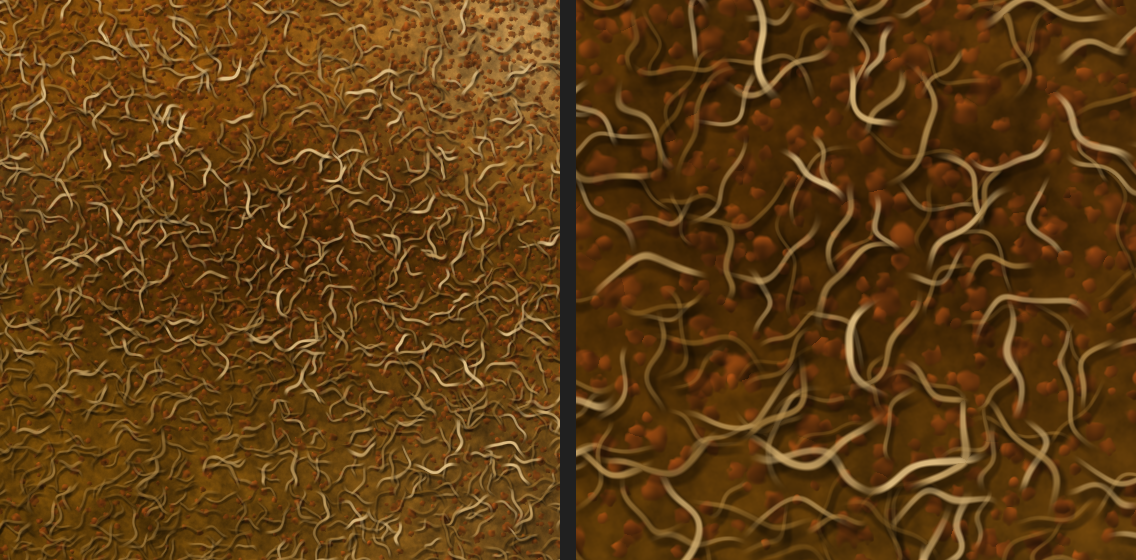
Left, the full canvas; right, a detail of the centre.
This texture is drawn by a Shadertoy shader. Its source:

```glsl
// Mossy amber ground strewn with pale curled fibres and rusty granules.

const vec3 OLIVE = vec3(0.37, 0.235, 0.03);
const vec3 AMBER = vec3(0.48, 0.28, 0.04);
const vec3 PEAT = vec3(0.24, 0.13, 0.01);
const vec3 SAND = vec3(0.66, 0.50, 0.27);
const vec3 CLAY = vec3(0.45, 0.31, 0.12);
const vec3 RUST = vec3(0.50, 0.23, 0.06);
const vec3 STRAW = vec3(0.66, 0.46, 0.15);
const vec3 CREAM = vec3(0.90, 0.78, 0.56);

vec2 hash2(vec2 p) {
    return fract(sin(vec2(dot(p, vec2(127.1, 311.7)), dot(p, vec2(269.5, 183.3)))) * 43758.5453);
}

float noise(vec2 p) {
    vec2 i = floor(p), f = fract(p);
    f = f * f * (3.0 - 2.0 * f);
    float low = mix(hash2(i).x, hash2(i + vec2(1, 0)).x, f.x);
    float high = mix(hash2(i + vec2(0, 1)).x, hash2(i + vec2(1, 1)).x, f.x);
    return mix(low, high, f.y);
}

float fbm(vec2 p) {
    float sum = 0.0, amp = 0.5;
    for (int i = 0; i < 4; i++) {
        sum += amp * noise(p);
        p = mat2(1.6, 1.2, -1.2, 1.6) * p + 7.3;
        amp *= 0.55;
    }
    return sum;
}

// Soft elliptical region: 1 at the centre, fading outwards
float region(vec2 p, vec2 centre, vec2 size) {
    vec2 d = (p - centre) / size;
    return exp(-dot(d, d));
}

float sandArea(vec2 p) { return region(p, vec2(1.0, 0.97), vec2(0.33, 0.25)); }
float mossArea(vec2 p) { return region(p, vec2(0.05, 0.08), vec2(0.55, 0.33)); }

vec3 ground(vec2 p) {
    vec2 warped = p + 0.08 * (fbm(p * 6.0) - 0.5);
    vec3 col = mix(OLIVE, AMBER, smoothstep(0.5, 0.9, p.y));
    col = mix(col, CLAY, 0.8 * region(warped, vec2(1.0, 0.05), vec2(0.4, 0.35)));
    col = mix(col, CLAY * 0.85, 0.7 * region(warped, vec2(0.0, 0.64), vec2(0.14, 0.12)));
    col = mix(col, PEAT, 0.85 * region(warped, vec2(0.52, 0.55), vec2(0.45, 0.21)));
    col = mix(col, SAND, sandArea(warped));
    float grain = fbm(p * 75.0), patches = fbm(p * 14.0 + 31.0);
    return col * (0.45 + 0.65 * grain + 0.5 * patches);
}

// Coverage of one bent, wavy, tapered strand
float strand(vec2 p, float angle, float halfLen, float bend, float width, float soft) {
    float c = cos(angle), s = sin(angle);
    vec2 q = vec2(c * p.x + s * p.y, c * p.y - s * p.x);
    float t = q.x / halfLen, wave = t * 4.5 + bend * 23.0;
    float curve = halfLen * (bend * (t * t - 0.4) + 0.1 * sin(wave));
    float slope = 2.0 * bend * t + 0.45 * cos(wave);
    float d = abs(q.y - curve) / sqrt(1.0 + slope * slope);
    float taper = 1.0 - smoothstep(0.55, 1.0, abs(t));
    return taper * (1.0 - smoothstep(width * 0.35, width + soft, d));
}

// x: fibre light, y: paleness, z: cast shadow
vec3 fibreLayer(vec2 p, float cell, float width, float seed, float soft) {
    vec3 result = vec3(0.0);
    vec2 home = floor(p / cell);
    for (int y = -1; y <= 1; y++)
    for (int x = -1; x <= 1; x++) {
        vec2 id = home + vec2(x, y);
        vec2 place = hash2(id + seed), shape = hash2(id + seed + 41.7), look = hash2(id + seed + 83.1);
        vec2 centre = (id + place) * cell;
        float moss = mossArea(centre);
        if (look.x > 0.85 - 0.55 * sandArea(centre)) continue;
        float angle = 0.45 + (shape.x - 0.5) * mix(3.1, 1.9, moss);
        float halfLen = cell * mix(0.35, 0.75, shape.y);
        float bend = (fract(shape.y * 17.0) - 0.5) * 1.3;
        float light = strand(p - centre, angle, halfLen, bend, width * mix(0.7, 1.2, look.y), soft);
        float shade = strand(p - centre + vec2(-0.002, 0.004), angle, halfLen, bend, width * 2.2, soft);
        light *= mix(0.35, 1.0, look.y) * mix(1.0, 0.6, moss);
        if (light > result.x) result.xy = vec2(light, look.y * (1.0 - 0.6 * moss));
        result.z = max(result.z, shade);
    }
    return result;
}

// x: granule coverage, y: lighting across its dome
vec2 granules(vec2 p, float cell, float seed, float soft) {
    vec2 result = vec2(0.0);
    vec2 home = floor(p / cell);
    for (int y = -1; y <= 1; y++)
    for (int x = -1; x <= 1; x++) {
        vec2 id = home + vec2(x, y);
        vec2 look = hash2(id + seed + 19.3);
        vec2 centre = (id + hash2(id + seed)) * cell;
        float density = mix(0.2, 0.75, smoothstep(0.25, 0.65, centre.y + 0.2 * centre.x));
        if (look.x > density) continue;
        float radius = cell * mix(0.18, 0.42, look.y);
        vec2 d = (p - centre) / radius;
        float lump = length(d) + 0.7 * (noise(p / cell * 5.0 + seed) - 0.5);
        float cover = 1.0 - smoothstep(0.6, 1.0 + soft / radius, lump);
        if (cover > result.x) result = vec2(cover, 0.85 + 0.45 * dot(d, vec2(-0.5, 0.7)));
    }
    return result;
}

void mainImage(out vec4 fragColor, in vec2 fragCoord) {
    vec2 p = fragCoord / iResolution.y;
    float soft = 1.0 / iResolution.y;
    vec3 col = ground(p);

    // Rusty granules in two sizes
    for (int i = 0; i < 2; i++) {
        vec2 g = granules(p, 0.024 - 0.009 * float(i), 13.0 + 57.0 * float(i), soft);
        col = mix(col, RUST * g.y * (0.6 + 0.8 * noise(p * 160.0)), 0.7 * g.x);
    }

    // Fibres, from fine and dim underneath to broad and bright on top
    vec2 bent = p + 0.006 * (vec2(noise(p * 45.0), noise(p * 45.0 + 9.0)) - 0.5);
    for (int i = 0; i < 4; i++) {
        float level = float(i) / 3.0;
        vec3 f = fibreLayer(bent, mix(0.046, 0.06, level), mix(0.0014, 0.0023, level), 7.0 + 29.0 * float(i), soft);
        float streak = 0.65 + 0.5 * noise(p * 70.0 + level * 11.0);
        col *= 1.0 - 0.3 * f.z;
        col = mix(col, mix(STRAW, CREAM, f.y), min(f.x * streak * mix(0.7, 1.1, level), 1.0));
    }
    fragColor = vec4(clamp(col, 0.0, 1.0), 1.0);
}
```
